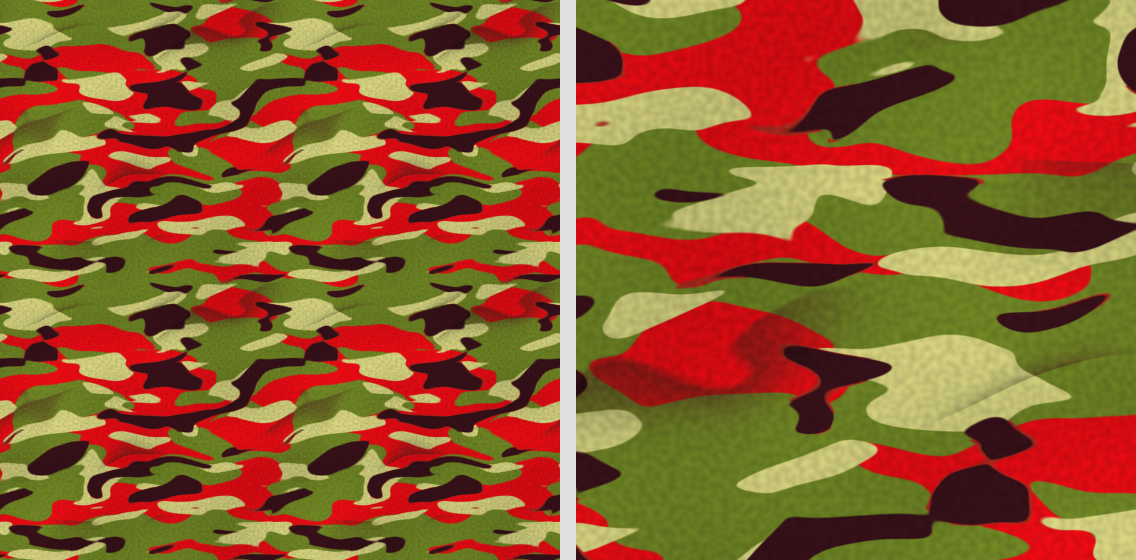
Left, the full canvas; right, a detail of the centre.
Write a Shadertoy shader that draws this pattern.

```glsl
// Woven camouflage: lobed, sideways-stretched patches of red, cream and dark
// maroon over olive green, with soft creases and fine grain. Each colour is a
// threshold of sheared, warped gradient noise that wraps once per repeat.

#define REPEATS 2.0
#define GREEN vec3(0.40, 0.48, 0.13)
#define RED   vec3(0.84, 0.04, 0.07)
#define CREAM vec3(0.77, 0.76, 0.46)
#define DARK  vec3(0.20, 0.06, 0.09)
#define RUST  vec3(0.63, 0.15, 0.11)
#define BROWN vec3(0.45, 0.36, 0.16)
#define EDGE_SOFTNESS 0.005
#define LOBE_WARP vec2(0.11, 0.04)
#define FOLD_SHADE 0.28
#define GRAIN 0.14

const float TAU = 6.28318;

// Unit gradient for a lattice cell; each sideways wrap shifts rows by the shear
vec2 gradientAt(vec2 cell, vec2 period, float shear, float seed) {
    cell.y += shear * floor((cell.x + 0.5) / period.x);
    cell = floor(mod(cell + 0.5, period));
    vec3 h = fract(vec3(cell, seed + cell.x) * vec3(0.1031, 0.1030, 0.0973));
    h += dot(h, h.yzx + 33.33);
    float angle = TAU * fract((h.x + h.y) * h.z);
    return vec2(cos(angle), sin(angle));
}

// Gradient noise that wraps after a whole number of cells
float shearedNoise(vec2 p, vec2 period, float shear, float seed) {
    vec2 i = floor(p), f = p - i;
    vec2 u = f * f * f * (f * (f * 6.0 - 15.0) + 10.0);
    vec2 e = vec2(1.0, 0.0);
    float a = dot(gradientAt(i, period, shear, seed), f);
    float b = dot(gradientAt(i + e.xy, period, shear, seed), f - e.xy);
    float c = dot(gradientAt(i + e.yx, period, shear, seed), f - e.yx);
    float d = dot(gradientAt(i + e.xx, period, shear, seed), f - e.xx);
    return mix(mix(a, b, u.x), mix(c, d, u.x), u.y);
}

float noise(vec2 tile, vec2 cells, float seed) {
    return shearedNoise(tile * cells, cells, 0.0, seed);
}

// Two octaves on a lattice that climbs by a whole number of rows per repeat
float patches(vec2 tile, vec2 cells, float shear, float seed) {
    vec2 p = tile * cells - vec2(0.0, shear * tile.x);
    return shearedNoise(p, cells, shear, seed)
         + 0.45 * shearedNoise(p * 2.0, cells * 2.0, shear * 2.0, seed + 7.0);
}

// Smooth coverage of the area where the field is positive
float cover(float field) {
    float w = 0.7 * fwidth(field) + EDGE_SOFTNESS;
    return smoothstep(-w, w, field);
}

// Sharp on one side of a wandering line, fading out on the other
float crease(vec2 tile) {
    float line = patches(tile, vec2(2.0, 4.0), 1.0, 61.0);
    float presence = noise(tile, vec2(3.0), 67.0);
    return smoothstep(0.0, 0.02, line) * exp(-9.0 * max(line, 0.0))
         * smoothstep(-0.03, 0.25, presence);
}

void mainImage(out vec4 fragColor, in vec2 fragCoord) {
    vec2 tile = fragCoord / iResolution.xy * REPEATS;

    // Bend the streaks, then push their outlines into lobes
    vec2 p = tile;
    p.y += 0.02 * sin(TAU * (tile.x + tile.y));
    vec2 warpCells = vec2(6.0, 11.0);
    p += LOBE_WARP * vec2(noise(tile, warpCells, 3.0),
                          noise(tile, warpCells, 19.0));

    // Red gathers in a band across the middle of each repeat
    float band = 0.10 * cos(TAU * (tile.y - 0.56));
    float red   = patches(p, vec2(3.0, 8.0), 0.0, 11.0) + band - 0.06;
    float cream = patches(p, vec2(4.0, 12.0), 1.0, 29.0) - 0.195;
    float dark  = patches(p, vec2(4.0, 11.0), 2.0, 43.0) - 0.235;

    // Ground and patches, with stained creases
    float fold = crease(tile);
    vec3 green = mix(GREEN, BROWN, 0.8 * fold);
    vec3 scarlet = mix(RED, RUST, 0.8 * fold);
    vec3 color = mix(green, scarlet, cover(red));
    color = mix(color, CREAM, cover(cream));

    // Thin rust fringe where dark lies near red
    color = mix(color, RUST, cover(dark + 0.022) * cover(red + 0.10));
    color = mix(color, DARK, cover(dark));

    // Cloth shading and grain
    float drape = noise(tile, vec2(3.0, 5.0), 71.0);
    float grain = noise(tile, vec2(112.0), 83.0);
    color *= 1.0 - FOLD_SHADE * fold + 0.14 * drape + GRAIN * grain;

    fragColor = vec4(clamp(color, 0.0, 1.0), 1.0);
}
```
